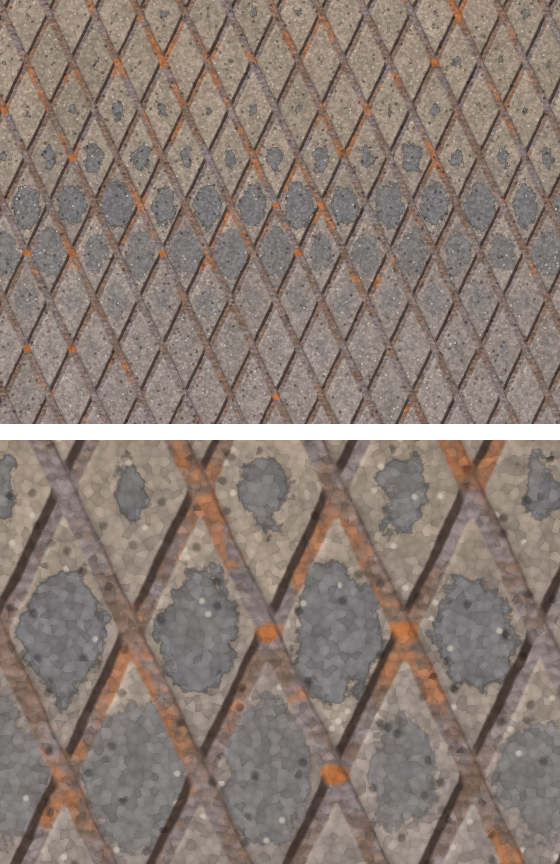
Top: the whole. Bottom: its middle third, enlarged.
This texture is drawn by a WebGL 2 fragment shader. Its source:

```glsl
#version 300 es
precision highp float;
// Worn steel tread plate: raised diamonds, shadowed grooves, rust and slate patches.
uniform vec2 u_resolution;
out vec4 outColor;

// Lengths are fractions of the canvas height.
const vec2 PITCH = vec2(0.1069, 0.2251);   // width and height of one diamond repeat
const vec2 ORIGIN = vec2(0.7045, 0.5155);  // centre of one diamond
const float PLATE_HALF = 0.412;            // half size of a plate, groove centre at 0.5
const float CORNER = 0.05;
const float WOBBLE = 0.0011;
const vec2 PATCH_RADII = vec2(0.031, 0.047);
const float PATCH_ROW = 0.45;              // height at which patches are largest
const float PATCH_SPREAD = 0.20;
const float GRAIN_SCALE = 150.0;
const float FLECK_SCALE = 95.0;
const vec3 PLATE_WARM = vec3(0.605, 0.545, 0.485);
const vec3 PLATE_COOL = vec3(0.580, 0.535, 0.510);
const vec3 SLATE = vec3(0.450, 0.445, 0.455);
const vec3 GROOVE_BROWN = vec3(0.500, 0.410, 0.360);
const vec3 GROOVE_MAUVE = vec3(0.515, 0.470, 0.465);
const vec3 RUST = vec3(0.700, 0.430, 0.260);
const vec3 SHADOW = vec3(0.250, 0.205, 0.185);
const vec3 FLECK = vec3(0.840, 0.800, 0.740);

float hash(vec2 p) {
    vec3 q = fract(vec3(p.xyx) * 0.1031);
    q += dot(q, q.yzx + 33.33);
    return fract((q.x + q.y) * q.z);
}

// Nearest scattered point: x = distance, y = random value of its cell.
vec2 cellular(vec2 p) {
    vec2 cell = floor(p), nearest = vec2(9.0, 0.0);
    for (int k = 0; k < 9; k++) {
        vec2 c = cell + vec2(k % 3 - 1, k / 3 - 1);
        float d = distance(p, c + vec2(hash(c), hash(c + 57.3)));
        if (d < nearest.x) nearest = vec2(d, hash(c + 113.7));
    }
    return nearest;
}

// Layered, turned and bent sines, about -1 to 1.
float waves(vec2 p) {
    float sum = 0.0, amp = 0.55;
    for (int i = 0; i < 5; i++) {
        sum += amp * sin(p.x + 1.4 * sin(p.y * 0.8)) * cos(p.y + 1.1 * sin(p.x * 0.7));
        p = mat2(0.8, 0.6, -0.6, 0.8) * p * 1.85 + 2.7;
        amp *= 0.68;
    }
    return sum;
}

// Diagonal lattice coordinates to offsets on the canvas.
vec2 toCanvas(vec2 st) { return 0.5 * PITCH * vec2(st.x + st.y, st.x - st.y); }

float bell(float x) { return exp(-x * x); }

float roundedBox(vec2 p, float halfSize, float r) {
    vec2 q = abs(p) - halfSize + r;
    return length(max(q, 0.0)) + min(max(q.x, q.y), 0.0) - r;
}

void main() {
    vec2 uv = gl_FragCoord.xy / u_resolution.y;
    vec2 bent = uv + WOBBLE * vec2(waves(uv * 45.0), waves(uv * 45.0 + 9.0));

    // Diamond lattice: every integer pair is the centre of a plate
    vec2 q = (bent - ORIGIN) / PITCH;
    vec2 st = vec2(q.x + q.y, q.x - q.y);
    vec2 id = floor(st + 0.5);
    vec2 local = st - id;
    float aa = length(PITCH) / (u_resolution.y * PITCH.x * PITCH.y);
    float edge = roundedBox(local, PLATE_HALF, CORNER);
    float plate = 1.0 - smoothstep(-aa - 0.008, aa + 0.008, edge);

    // Shared noise
    vec2 grain = cellular(uv * GRAIN_SCALE);
    vec2 fleck = cellular(uv * FLECK_SCALE + 31.0);
    float blotch = waves(uv * 24.0);
    float fine = waves(uv * 130.0);

    // Plate face, a little different on each repeat
    vec3 face = mix(PLATE_COOL, PLATE_WARM, smoothstep(0.2, 0.8, uv.y + 0.15 * blotch));
    face *= 1.0 + 0.08 * (hash(id + 5.0) - 0.5) + 0.04 * blotch;

    // Slate patch where the brown coat has worn off, with a cracked rim
    float rowHeight = ORIGIN.y + toCanvas(id).y;
    float size = 1.1 * bell((rowHeight - PATCH_ROW) / PATCH_SPREAD) + 0.4 * (hash(id + 20.0) - 0.45);
    float worn = size + 0.32 * waves(uv * 75.0 + 4.0) - length(toCanvas(local) / PATCH_RADII);
    float crisp = smoothstep(0.25, 0.5, rowHeight);
    float softness = mix(0.40, 0.06, crisp);
    face = mix(face, SLATE, mix(0.5, 0.85, crisp) * smoothstep(-softness, softness, worn));
    face *= 1.0 - 0.22 * crisp * bell(worn / 0.07);

    // Lit upper-left bevel, dimmer lower-left rim
    float rim = smoothstep(-0.07, 0.0, edge);
    face *= 1.0 + 0.12 * rim * (smoothstep(0.25, 0.4, -local.y) - smoothstep(0.3, 0.4, -local.x));

    // Groove floor with fine cross ripples, rust and stained crossings
    vec3 groove = mix(GROOVE_BROWN, GROOVE_MAUVE, smoothstep(-0.5, 0.5, blotch + 0.5 * fine));
    groove *= 1.0 + 0.07 * sin(uv.y * 560.0 + 3.0 * fine);
    float rust = smoothstep(0.25, 0.9, waves(uv * 17.0 + 6.0) + 0.4 * fine + 0.5 * (uv.y - 0.5));
    float crossing = length(toCanvas(fract(st) - 0.5) / vec2(0.015, 0.010)) + 0.3 * fine;
    float stain = step(0.88, hash(floor(st) + 71.0)) * (1.0 - smoothstep(0.5, 1.1, crossing));
    groove = mix(groove, RUST, max(0.65 * rust, stain));

    // Shadow beside the lower-right edge, thin crease beside the lower-left edge
    float reach = 0.463 + 0.018 * blotch;
    float shade = smoothstep(0.385, 0.42, local.y) * (1.0 - smoothstep(reach, reach + 0.035, local.y));
    shade *= 1.0 - smoothstep(0.37, 0.45, abs(local.x));
    float crease = bell((local.x + 0.425) / 0.018) * (0.35 + 0.2 * fine);
    groove = mix(groove, SHADOW, clamp(max(0.9 * shade, crease), 0.0, 1.0));

    // Grit, pits and bright flecks
    vec3 color = mix(groove, face, plate);
    color *= 1.0 + 0.20 * (grain.y - 0.5) + 0.12 * (0.45 - grain.x) + 0.06 * fine;
    color *= 1.0 - 0.28 * step(0.93, fleck.y) * (1.0 - smoothstep(0.15, 0.5, fleck.x));
    float glint = step(fleck.y, 0.05) * (1.0 - smoothstep(0.1, 0.35, fleck.x));
    outColor = vec4(mix(color, FLECK, 0.65 * glint * plate), 1.0);
}
```
